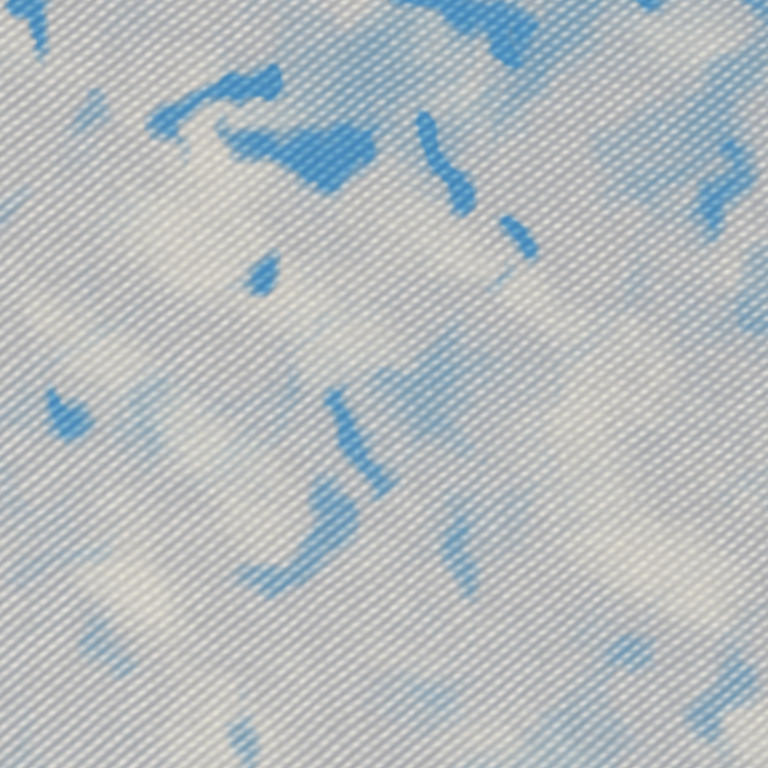
A Shadertoy shader for this texture:

```glsl
// Pale twill cloth with fine diagonal beaded ridges and blotchy blue dye.

const float TAU = 6.2831853;
const float RIDGES = 75.0;        // ridges per canvas width, across the twill
const float BEADS = 66.0;         // beads per canvas width, along a ridge
const float TWILL_ANGLE = 0.68;
const float STROKE_CELLS = 5.5;

const vec3 GREY_VALLEY = vec3(0.665, 0.670, 0.680);
const vec3 GREY_RIDGE = vec3(0.860, 0.850, 0.830);
const vec3 CREAM_VALLEY = vec3(0.765, 0.755, 0.735);
const vec3 CREAM_RIDGE = vec3(0.880, 0.865, 0.825);
const vec3 PALE_BLUE_VALLEY = vec3(0.465, 0.600, 0.690);
const vec3 PALE_BLUE_RIDGE = vec3(0.735, 0.790, 0.815);
const vec3 DEEP_BLUE_VALLEY = vec3(0.270, 0.530, 0.725);
const vec3 DEEP_BLUE_RIDGE = vec3(0.430, 0.665, 0.805);

float hash(vec2 p) {
    return fract(sin(dot(p, vec2(127.1, 311.7))) * 43758.5453);
}

float noise(vec2 p) {
    vec2 i = floor(p), f = fract(p);
    f = f * f * (3.0 - 2.0 * f);
    float low = mix(hash(i), hash(i + vec2(1, 0)), f.x);
    float high = mix(hash(i + vec2(0, 1)), hash(i + vec2(1, 1)), f.x);
    return mix(low, high, f.y);
}

float fbm(vec2 p) {
    float sum = 0.0, amplitude = 0.53;
    for (int i = 0; i < 4; i++) {
        sum += amplitude * noise(p);
        p = mat2(1.6, 1.2, -1.2, 1.6) * p + 7.3;
        amplitude *= 0.5;
    }
    return sum;
}

vec2 rotate(vec2 p, float angle) {
    float c = cos(angle), s = sin(angle);
    return vec2(c * p.x + s * p.y, c * p.y - s * p.x);
}

// Bent brush mark along the x axis, fading out from its core.
float brushMark(vec2 p, float halfLength, float radius, float bend) {
    p.y += bend * p.x * p.x;
    p.x -= clamp(p.x, -halfLength, halfLength);
    return 1.0 - smoothstep(radius * 0.15, radius * 1.75, length(p));
}

// Scattered marks, one candidate per jittered cell.
float dyeStrokes(vec2 p, float cells) {
    vec2 home = floor(p * cells);
    float dye = 0.0;
    for (int y = -1; y <= 1; y++)
    for (int x = -1; x <= 1; x++) {
        vec2 cell = home + vec2(x, y);
        vec2 jitter = vec2(hash(cell + 3.1), hash(cell + 8.9)) - 0.5;
        vec2 centre = (cell + 0.5 + 0.7 * jitter) / cells;
        vec2 local = rotate(p - centre, hash(cell + 21.3) * 0.5 * TAU);
        float mark = brushMark(local, mix(0.008, 0.095, hash(cell + 13.7)),
                               mix(0.013, 0.024, hash(cell + 5.7)),
                               8.0 * (hash(cell + 31.1) - 0.5));
        float strength = smoothstep(0.15, 0.95, hash(cell + 47.9));
        dye = max(dye, mark * strength);
    }
    return dye;
}

// Dye amount: strokes over a cloudy wash, heavier toward the top.
float dyeAmount(vec2 p) {
    vec2 warp = vec2(fbm(p * 12.0), fbm(p * 12.0 + 40.0)) - 0.5;
    vec2 q = p + 0.10 * warp;
    float load = mix(0.50, 1.0, smoothstep(0.25, 0.65, p.y));
    float cloud = smoothstep(0.36, 0.72, fbm(rotate(q, 0.7) * vec2(3.0, 4.0) + 11.0));
    float blots = smoothstep(0.42, 0.74, fbm(rotate(q, 0.9) * vec2(8.0, 15.0) + 53.0));
    float wash = 0.16 * cloud + 0.22 * blots * (0.5 + cloud);
    float patchy = mix(0.65, 1.15, noise(q * 22.0));
    return load * min(wash + patchy * dyeStrokes(q, STROKE_CELLS), 1.0);
}

// Height of the weave: x runs along the ridges, y across them.
float twillHeight(vec2 p, float beadiness) {
    p += 0.0035 * (vec2(noise(p * 14.0), noise(p * 14.0 + 60.0)) - 0.5);
    vec2 thread = rotate(p, TWILL_ANGLE) * vec2(BEADS, RIDGES);
    float ridge = 0.5 + 0.5 * cos(TAU * thread.y);
    float bead = 0.5 + 0.5 * cos(TAU * (thread.x + 0.5 * thread.y));
    float wear = 0.82 + 0.36 * noise(thread * 0.9);
    return ridge * mix(1.0, bead, beadiness) * wear;
}

void mainImage(out vec4 fragColor, in vec2 fragCoord) {
    vec2 uv = fragCoord / iResolution.y;

    float dye = dyeAmount(uv);
    float beadiness = mix(0.30, 0.60, smoothstep(0.1, 0.9, 0.5 * (uv.x + uv.y)));
    float height = twillHeight(uv, beadiness);

    // Undyed cloth, with warm bleached streaks.
    float bleach = smoothstep(0.40, 0.76, fbm(rotate(uv, -0.6) * vec2(5.0, 10.0) + 25.0));
    vec3 valley = mix(GREY_VALLEY, CREAM_VALLEY, bleach);
    vec3 ridge = mix(GREY_RIDGE, CREAM_RIDGE, bleach);

    // Dye sinks into the valleys first, then covers the ridges.
    float pale = smoothstep(0.0, 0.48, dye);
    float deep = smoothstep(0.38, 0.85, dye);
    valley = mix(mix(valley, PALE_BLUE_VALLEY, pale), DEEP_BLUE_VALLEY, deep);
    ridge = mix(mix(ridge, PALE_BLUE_RIDGE, pale), DEEP_BLUE_RIDGE, deep);

    vec3 color = mix(valley, ridge, height);
    color += 0.03 * (noise(uv * 170.0) - 0.5);
    fragColor = vec4(color, 1.0);
}
```
